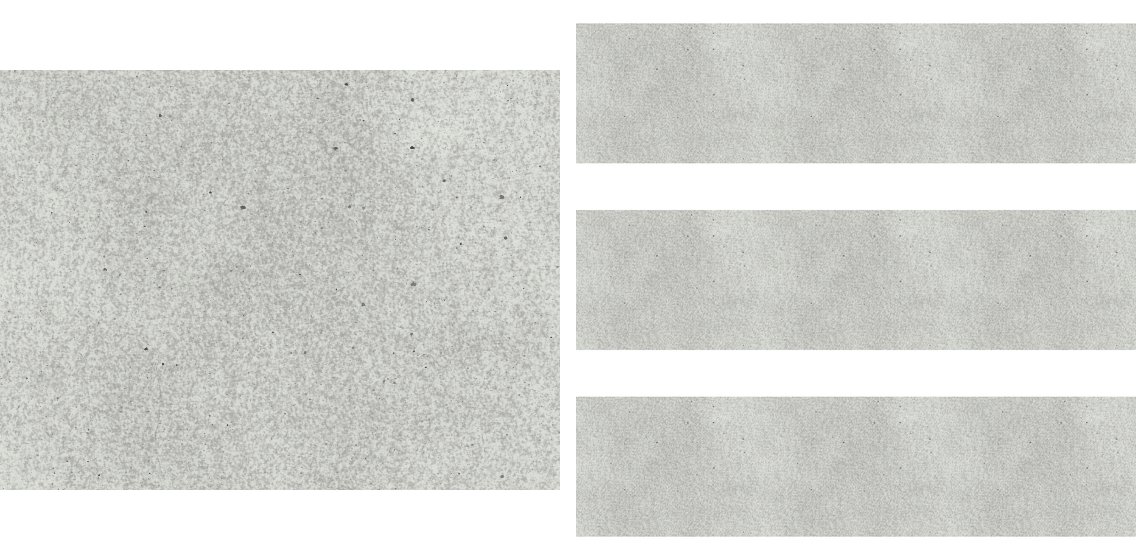
Left: one tile. Right: repeated 3 by 3.
A Shadertoy shader for this texture:

```glsl
const vec3 PAPER = vec3(1.0);
const vec3 LIGHT_CEMENT = vec3(0.850, 0.857, 0.834);
const vec3 DARK_CEMENT = vec3(0.664, 0.666, 0.646);
const vec3 PIT_COLOR = vec3(0.22, 0.22, 0.21);
const float MARGIN = 0.125;            // height of each plain band
const vec2 GRAIN_RANGE = vec2(0.15, 1.0);
const float CLOUD_DENSITY = 0.20;
const float CLOUD_SHADE = 0.07;
const float STREAK_DENSITY = 0.08;
const float CENTER_DENSITY = 0.025;
const float STAIN_X = 0.245;
const float STAIN_WIDTH = 0.045;
const float STAIN_DENSITY = 0.06;
const float STAIN_SHADE = 0.022;
const float CRACK_X = 0.285;
const float CRACK_WIDTH = 0.0009;
const float CRACK_STRENGTH = 0.22;
const float TAU = 6.2831853;

// Whole-number turns keep the noise periodic and hide its lattice
const mat2 TURN_DIAGONAL = mat2(1.0, 1.0, -1.0, 1.0);
const mat2 TURN_OBLIQUE = mat2(2.0, 1.0, -1.0, 2.0);

float hash(vec2 p) {
    return fract(sin(dot(p, vec2(127.1, 311.7))) * 43758.5453);
}

// Value noise with a whole number of cells per canvas, so it wraps
float noise(vec2 uv, vec2 cells, float seed) {
    vec2 p = uv * cells;
    vec2 i = floor(p);
    vec2 f = fract(p);
    f = f * f * (3.0 - 2.0 * f);
    vec2 a = mod(i, cells) + seed;
    vec2 b = mod(i + 1.0, cells) + seed;
    return mix(mix(hash(a), hash(vec2(b.x, a.y)), f.x),
               mix(hash(vec2(a.x, b.y)), hash(b), f.x), f.y);
}

// Centered cloud noise built from wrapping octaves
float clouds(vec2 uv) {
    float sum = 0.0;
    float weight = 0.4;
    float cells = 4.0;
    for (int k = 0; k < 5; k++) {
        sum += weight * (noise(uv, vec2(cells), 7.0 * float(k)) - 0.5);
        weight *= 0.72;
        cells *= 2.0;
        uv = uv.yx + 0.37;
    }
    return sum;
}

// Fine mottling, mostly a few thousandths of the canvas wide
float grain(vec2 uv) {
    return 0.5 + 0.50 * (noise(TURN_DIAGONAL * uv, vec2(180.0), 3.0) - 0.5)
               + 0.50 * (noise(TURN_OBLIQUE * uv, vec2(184.0), 19.0) - 0.5)
               + 0.20 * (noise(TURN_OBLIQUE * uv.yx, vec2(56.0), 31.0) - 0.5);
}

// One ragged oval pit in some cells, kept clear of the cell borders
float pits(vec2 uv, float cells, float share, vec2 radii, float pixel) {
    vec2 cell = mod(floor(uv * cells), cells);
    vec2 center = 0.25 + 0.5 * vec2(hash(cell + 11.3), hash(cell + 47.9));
    vec2 d = (fract(uv * cells) - center) / cells;
    d.x *= mix(0.6, 1.4, hash(cell + 83.1));
    float size = hash(cell + 5.7);
    float radius = mix(radii.x, radii.y, size * size * size);
    float ragged = radius * mix(0.6, 1.4, noise(uv, vec2(420.0), 53.0));
    float disc = 1.0 - smoothstep(ragged - pixel, ragged + pixel, length(d));
    return disc * step(hash(cell + 29.5), share) * mix(0.35, 1.0, hash(cell + 61.7));
}

float crack(vec2 uv, float pixel) {
    float bend = 0.016 * (noise(uv, vec2(1.0, 14.0), 2.0) - 0.5)
               + 0.006 * (noise(uv, vec2(1.0, 70.0), 5.0) - 0.5);
    float line = 1.0 - smoothstep(0.0, CRACK_WIDTH + pixel, abs(uv.x - CRACK_X - bend));
    float extent = smoothstep(0.13, 0.18, uv.y) * (1.0 - smoothstep(0.34, 0.42, uv.y));
    return line * extent * noise(uv, vec2(1.0, 40.0), 13.0);
}

void mainImage(out vec4 fragColor, in vec2 fragCoord) {
    vec2 uv = fragCoord / iResolution.xy;
    float pixel = 0.5 / iResolution.y;

    // Broad shading and faint vertical trowel marks
    float cloud = clouds(uv);
    float streak = noise(uv, vec2(190.0, 17.0), 41.0) - 0.5;
    float stainOffset = (uv.x - STAIN_X) / STAIN_WIDTH;
    float stain = exp(-stainOffset * stainOffset) * noise(uv, vec2(6.0, 5.0), 23.0);
    float density = CLOUD_DENSITY * cloud + STREAK_DENSITY * streak
                  + STAIN_DENSITY * stain - CENTER_DENSITY * cos(TAU * uv.x);

    // Cement grain
    float dark = smoothstep(GRAIN_RANGE.x, GRAIN_RANGE.y, grain(uv) + density);
    vec3 color = mix(LIGHT_CEMENT, DARK_CEMENT, dark);
    color -= CLOUD_SHADE * cloud + STAIN_SHADE * stain;

    // Specks, pinholes, pits and hairline crack
    float holes = 0.30 * pits(uv, 190.0, 0.12, vec2(0.0006, 0.0013), pixel);
    holes = max(holes, 0.50 * pits(uv, 100.0, 0.14, vec2(0.0007, 0.0017), pixel));
    holes = max(holes, 0.95 * pits(uv, 36.0, 0.12, vec2(0.0009, 0.0034), pixel));
    holes = max(holes, CRACK_STRENGTH * crack(uv, pixel));
    color = mix(color, PIT_COLOR, holes);

    // Plain bands above and below the slab
    float slab = smoothstep(-pixel, pixel, 0.5 - MARGIN - abs(uv.y - 0.5));
    fragColor = vec4(mix(PAPER, color, slab), 1.0);
}
```
